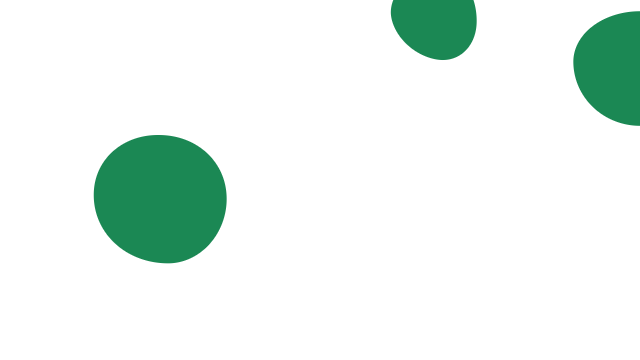
Reproduce this background procedurally as a Shadertoy shader.

```glsl
// Three flat green blobs on a white ground, two of them cut by the frame.
// Each blob joins four superelliptic quarters that meet at its extreme
// points, so the outline is smooth but uneven. Units: canvas height = 1.

const vec3 GROUND = vec3(1.0);
const vec3 GREEN  = vec3(0.106, 0.533, 0.329);
const int  BLOBS  = 3;

// Bounds: left, bottom, right, top
const vec4 BOUNDS[BLOBS] = vec4[](
    vec4(0.2604, 0.2685, 0.6296, 0.6250),
    vec4(1.0856, 0.8333, 1.3241, 1.0787),
    vec4(1.5926, 0.6505, 1.9560, 0.9688));

// Where the outline touches its bounds: left y, bottom x, right y, top x
const vec4 TOUCH[BLOBS] = vec4[](
    vec4(0.4583, 0.4676, 0.4468, 0.4398),
    vec4(0.9653, 1.2292, 0.9421, 1.2292),
    vec4(0.8287, 1.7778, 0.8150, 1.7778));

// Roundness of quarters: lower left, lower right, upper left, upper right
const vec4 ROUNDNESS[BLOBS] = vec4[](
    vec4(2.04, 1.97, 2.07, 2.07),
    vec4(1.80, 2.10, 2.00, 2.00),
    vec4(2.00, 2.00, 2.00, 2.00));

// Approximate signed distance to one blob, negative inside
float blobDistance(vec2 p, vec4 bounds, vec4 touch, vec4 roundness) {
    // Pick the quarter that holds the point
    float across = clamp((p.x - bounds.x) / (bounds.z - bounds.x), 0.0, 1.0);
    bool upper = p.y > mix(touch.x, touch.z, across);
    float centreX = upper ? touch.w : touch.y;
    bool right = p.x > centreX;

    vec2 centre = vec2(centreX, right ? touch.z : touch.x);
    vec2 corner = vec2(right ? bounds.z : bounds.x, upper ? bounds.w : bounds.y);
    vec2 sides = upper ? roundness.zw : roundness.xy;
    float power = right ? sides.y : sides.x;

    // Scale of the superellipse through the point, turned into a length
    vec2 offset = p - centre;
    vec2 q = max(abs(offset / (corner - centre)), vec2(1e-4));
    float scale = pow(pow(q.x, power) + pow(q.y, power), 1.0 / power);
    return length(offset) * (1.0 - 1.0 / scale);
}

void mainImage(out vec4 fragColor, in vec2 fragCoord) {
    vec2 p = fragCoord / iResolution.y;
    float pixel = 1.0 / iResolution.y;

    // Join the blobs, then smooth the edge over one pixel
    float d = 1e3;
    for (int i = 0; i < BLOBS; i++) {
        d = min(d, blobDistance(p, BOUNDS[i], TOUCH[i], ROUNDNESS[i]));
    }
    float cover = clamp(0.5 - d / pixel, 0.0, 1.0);
    fragColor = vec4(mix(GROUND, GREEN, cover), 1.0);
}
```
